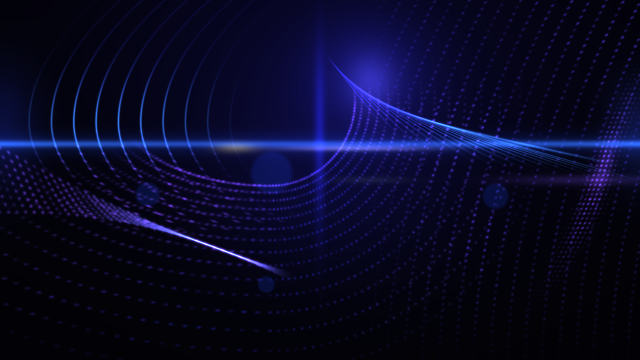
This background is drawn by a WebGL 2 fragment shader. Its source:

```glsl
#version 300 es
precision highp float;
// Dark blue space with nets of glowing threads and dots, crossed by a lens flare.
// Nets are warped grids (fract cells) and looped curves; light is a sum of Gaussians.
// Units: canvas height is 1, x runs from 0 to the aspect ratio.
uniform vec2 u_resolution;
out vec4 fragColor;

const vec3 BLUE = vec3(0.16, 0.17, 0.85);
const vec3 VIOLET = vec3(0.42, 0.22, 0.85);
const vec3 CYAN = vec3(0.22, 0.52, 1.0);

float hash(vec2 p) {
    return fract(sin(dot(p, vec2(127.1, 311.7))) * 4375.85);
}

// Soft elliptical light with radii s
float glow(vec2 d, vec2 s) {
    d /= s;
    return exp(-dot(d, d));
}

// Smooth stroke, at least about a pixel wide
float stroke(float d, float w) {
    w = max(w, 0.6 / u_resolution.y);
    return exp(-d * d / (w * w));
}

// Grid of round dots; cell is the size of one cell on the canvas
float dots(vec2 uv, vec2 cell, float w) {
    float d = length((fract(uv) - 0.5) * cell);
    return stroke(d, w) * (0.45 + 0.8 * hash(floor(uv)));
}

// Upper edge of the right fan
float fanEdge(float x) {
    return 0.715 - 0.215 * (x - 0.914) + 0.123 * exp(-9.0 * (x - 0.914));
}

vec3 background(vec2 p, float aspect) {
    vec3 c = vec3(0.006, 0.006, 0.022);
    c += vec3(0.022, 0.018, 0.13) * glow(p - vec2(0.92, 0.82), vec2(0.65, 0.42));
    c += vec3(0.02, 0.02, 0.11) * glow(p - vec2(0.92, 0.5), vec2(0.35, 0.28));
    c += vec3(0.05, 0.05, 0.26) * glow(p - vec2(1.02, 0.79), vec2(0.17, 0.16));
    c += vec3(0.12, 0.11, 0.3) * glow(p - vec2(1.03, 0.77), vec2(0.065, 0.075));
    c += vec3(0.03, 0.05, 0.2) * glow(p - vec2(0.0, 0.64), vec2(0.1, 0.16));
    return c + vec3(0.04, 0.07, 0.22) * glow(p - vec2(aspect, 0.63), vec2(0.08, 0.13));
}

// Tall arcs on the left: solid above, beaded below
vec3 leftArcs(vec2 p) {
    float h = p.y - 0.66;
    float bend = h > 0.0 ? 1.65 : 2.7;
    float u = (p.x - bend * h * h - 0.143) / 0.062 + 0.5;
    float id = floor(u);
    float gap = 0.062 / sqrt(1.0 + 4.0 * bend * bend * h * h);
    float fade = smoothstep(-2.0, 1.0, id) * (1.0 - smoothstep(3.0, 9.0, id));
    float line = stroke((u - id - 0.5) * gap, 0.0027) * smoothstep(0.48, 0.6, p.y);
    line *= 0.13 + 0.75 * stroke(h, 0.12);
    float bead = dots(vec2(u, p.y * 48.0), vec2(gap, 0.021), 0.0038);
    bead *= smoothstep(0.33, 0.4, p.y) * (1.0 - smoothstep(0.55, 0.66, p.y));
    return fade * (line * mix(BLUE, CYAN, stroke(h, 0.14)) + 0.65 * bead * VIOLET);
}

// Threads that pinch together along the lower left
vec3 lowerThreads(vec2 p) {
    vec3 c = vec3(0.0);
    float base = 0.50 - 0.26 * p.x - 0.09 * p.x * p.x;
    float spread = 0.5 * (0.6 - p.x) * abs(0.6 - p.x);
    for (int i = 0; i < 9; i++) {
        float t = float(i) / 8.0 - 0.5;
        float d = p.y - base - t * spread;
        float bead = dots(vec2(p.x * 42.0 + t * 3.0, 0.5 + d), vec2(0.024, 1.0), 0.0045);
        c += VIOLET * bead * 0.5 + CYAN * stroke(d, 0.002) * smoothstep(0.12, 0.45, p.x) * 0.17;
    }
    return c * (1.0 - smoothstep(0.66, 0.83, p.x));
}

// Bowl of dotted rings that widen toward the bottom
vec3 bowl(vec2 p) {
    vec2 q = p - vec2(0.75, 0.72);
    q.x *= q.x < 0.0 ? 0.55 : 1.0;
    float r = max(length(q), 0.01);
    float a = atan(q.y, q.x);
    float ring = 12.0 * log(r / 0.235);
    float d = dots(vec2(ring + 0.5, a * 29.0), vec2(r / 12.0, r / 29.0), 0.0036);
    d *= smoothstep(-0.6, 0.1, ring) * (1.0 - smoothstep(0.62, 0.85, r));
    d *= 0.34 + 0.3 * exp(-0.37 * max(ring, 0.0));
    float arc = smoothstep(-2.75, -2.1, a) * (1.0 - smoothstep(-0.2, 0.25, a));
    vec3 tint = mix(BLUE, VIOLET, 0.5 + 0.5 * sin(3.0 * a + 5.0 * r));
    return arc * (tint * d + VIOLET * stroke(r - 0.237, 0.003) * 0.3);
}

// Leaning columns of dots and a folded edge on the right
vec3 columns(vec2 p) {
    float h = p.y - 0.55;
    float u = (p.x - 0.3 * h - 0.25 * h * h) * 21.0;
    float d = dots(vec2(u, p.y * 55.0 + 0.37 * floor(u)), vec2(0.046, 0.018), 0.0037);
    float light = 0.3 + 0.5 * glow(p - vec2(1.28, 0.64), vec2(0.12, 0.1));
    light += 0.45 * glow(p - vec2(1.34, 0.34), vec2(0.06, 0.12));
    light += 0.3 * glow(p - vec2(1.7, 0.92), vec2(0.2));
    light *= smoothstep(0.98, 1.2, p.x) * smoothstep(-0.1, 0.3, p.y);
    float edge = p.x - 1.68 - 0.28 * h - 0.5 * h * abs(h);
    float fold = dots(vec2(edge, p.y) * 75.0, vec2(0.0133), 0.0033) * glow(vec2(edge, h + 0.05), vec2(0.03, 0.2));
    fold += 0.28 * glow(vec2(edge, h + 0.02), vec2(0.022, 0.07));
    return mix(BLUE, VIOLET, 0.55) * d * light + VIOLET * fold;
}

// Tangents of the fan edge, each fading along its length
vec3 fan(vec2 p) {
    float light = 0.6 * stroke((p.y - fanEdge(p.x)) * 0.9, 0.0028);
    light *= smoothstep(0.9, 1.05, p.x) * (1.0 - smoothstep(1.45, 1.76, p.x));
    for (int i = 0; i < 16; i++) {
        float s = 0.02 * float(i), x = p.x - 0.92 - s;
        float slope = -0.215 - 1.107 * exp(-9.0 * (s + 0.006));
        float d = (p.y - fanEdge(0.92 + s) - slope * x) / sqrt(1.0 + slope * slope);
        float reach = 0.16 + 1.5 * s;
        light += 0.38 * stroke(d, 0.0018) * smoothstep(-0.02, 0.02, x) * (1.0 - smoothstep(0.4 * reach, reach, x));
    }
    return mix(BLUE, CYAN, smoothstep(1.0, 1.35, p.x)) * light;
}

// Crossed streaks with tinted ghosts
vec3 flare(vec2 p, float aspect) {
    float ends = exp(-p.x / 0.3) + exp((p.x - aspect) / 0.25);
    vec3 c = vec3(0.11, 0.26, 0.55) * stroke(p.y - 0.6, 0.009) * (0.75 + 0.45 * ends);
    c += vec3(0.02, 0.05, 0.17) * stroke(p.y - 0.6, 0.03);
    c += vec3(0.3, 0.28, 0.42) * glow(p - vec2(0.98, 0.588), vec2(0.2, 0.008));
    c += vec3(0.32, 0.27, 0.05) * glow(p - vec2(0.655, 0.59), vec2(0.055, 0.014));
    c += vec3(0.11, 0.07, 0.22) * glow(p - vec2(1.62, 0.5), vec2(0.2, 0.014));
    c += vec3(0.06, 0.07, 0.06) * glow(p - vec2(1.03, 0.5), vec2(0.1, 0.01));
    return c + vec3(0.05, 0.05, 0.36) * glow(p - vec2(0.888, 0.62), vec2(0.014, 0.22));
}

// Faint lens disc
float disc(vec2 d, float r) {
    return 1.0 - smoothstep(0.8, 1.1, length(d) / r);
}

void main() {
    vec2 p = gl_FragCoord.xy / u_resolution.y;
    float aspect = u_resolution.x / u_resolution.y;
    vec3 c = background(p, aspect) + flare(p, aspect);
    c += leftArcs(p) + lowerThreads(p) + bowl(p) + columns(p) + fan(p);
    float discs = disc(p - vec2(0.41, 0.46), 0.035) + disc(p - vec2(0.74, 0.21), 0.024);
    discs += disc(p - vec2(1.377, 0.455), 0.037) + disc(p - vec2(0.755, 0.52), 0.06);
    c += vec3(0.015, 0.045, 0.16) * discs;
    fragColor = vec4(min(c, 1.0), 1.0);
}
```
